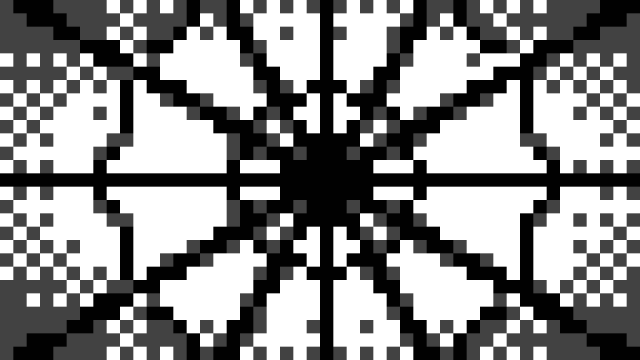
Write a WebGL 2 fragment shader that draws this background.

```glsl
#version 300 es
precision highp float;

uniform vec2 u_resolution;
out vec4 fragColor;

const float PI = 3.14159;

// Ordered dither, built from a 2x2 pattern at two scales
float bayer2(vec2 p) {
    p = mod(p, 2.0);
    return 3.0 * p.x + 2.0 * p.y - 4.0 * p.x * p.y;
}

float bayer4(vec2 p) {
    return (4.0 * bayer2(p) + bayer2(floor(p * 0.5)) + 0.5) / 16.0;
}

// Twelve straight threads, thirty degrees apart
float spokes(float radius, float angle) {
    float sector = PI / 6.0;
    float folded = mod(angle + 0.5 * sector, sector) - 0.5 * sector;
    return smoothstep(0.35, 1.05, radius * abs(sin(folded)));
}

// A ring that sags inward between the spokes
float ring(float radius, float angle, float size) {
    float sagging = size * (1.0 - 0.13 * abs(sin(6.0 * angle)));
    return smoothstep(0.1, 1.0, abs(radius - sagging));
}

float webLight(vec2 p) {
    float radius = length(p);
    float angle = atan(p.y, p.x + 0.0001);
    float light = min(spokes(radius, angle), smoothstep(1.8, 4.4, radius));
    light = min(light, ring(radius, angle, 7.6));
    light = min(light, ring(radius, angle, 18.0));

    // Elliptical darkening toward the corners
    float edge = length(p / vec2(24.0, 13.5));
    return light * (1.0 - 1.06 * max(edge - 0.78, 0.0));
}

// One flat tone per cell: black, grey or white
float cellTone(vec2 uv) {
    vec2 cell = floor(uv * vec2(48.0, 27.0));
    float threshold = bayer4(vec2(cell.x, 26.0 - cell.y));
    float level = floor(2.0 * webLight(cell - vec2(24.0, 13.0)) + 1.0 - threshold);
    return level < 0.5 ? 0.005 : (level < 1.5 ? 0.26 : 1.0);
}

void main() {
    // Average nine samples to smooth the cell edges
    float tone = 0.0;
    for (int y = -1; y <= 1; y++) {
        for (int x = -1; x <= 1; x++) {
            vec2 offset = vec2(x, y) / 3.0;
            tone += cellTone((gl_FragCoord.xy + offset) / u_resolution);
        }
    }
    fragColor = vec4(vec3(tone / 9.0), 1.0);
}
```
